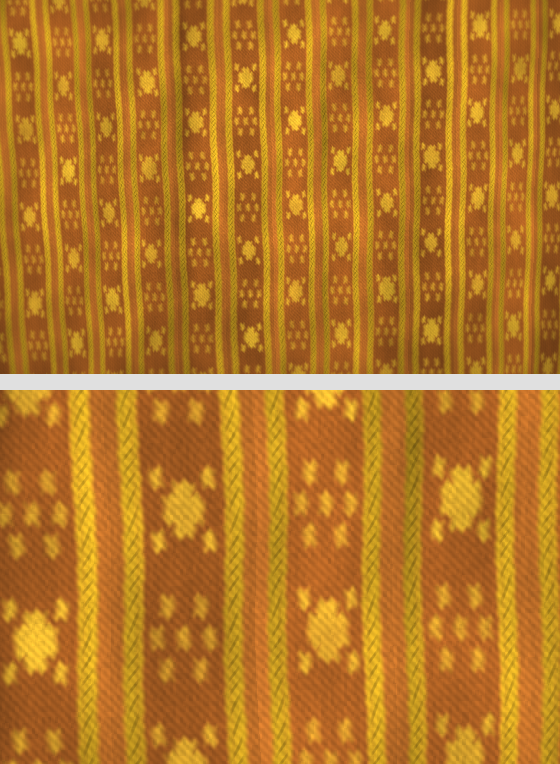
Top, the full canvas; bottom, a detail of the centre.
Give the GLSL for this pattern, as a Shadertoy shader.

```glsl
// Hanging ikat cloth: leaning brown bands of flowers and dashes, edged by yellow stripes.
// A warped column index places the bands; each column repeats downward, half a step
// out from its neighbours. Sines and cellular noise add folds, weave and wear.
#define SPAN 512.0          // design units per canvas height
#define PITCH 60.25         // column spacing
#define DROP 118.0          // flower spacing down a column
#define BAND 0.28           // half width of the patterned band, in columns
#define STRIPE 0.13         // width of a yellow stripe, in columns
#define WEAVE 3.4           // spacing of the twill lines
#define WEAR 0.35           // fading of the motifs
#define DARK_BAND vec3(0.575, 0.315, 0.118)
#define PLAIN_BAND vec3(0.655, 0.375, 0.140)
#define YELLOW vec3(0.755, 0.590, 0.120)
#define MOTIF vec3(0.850, 0.670, 0.175)

float hash(vec2 p) {
    vec3 q = fract(vec3(p.xyx) * 0.1031);
    q += dot(q, q.yzx + 33.33);
    return fract((q.x + q.y) * q.z);
}

// Distance to the nearest scattered cell point
float cellular(vec2 p) {
    vec2 cell = floor(p), f = p - cell;
    float nearest = 2.0;
    for (int y = -1; y <= 1; y++)
        for (int x = -1; x <= 1; x++) {
            vec2 n = vec2(x, y);
            vec2 site = n + vec2(hash(cell + n), hash(cell + n + 57.0));
            nearest = min(nearest, length(site - f));
        }
    return nearest;
}

float roundBox(vec2 p, vec2 halfSize, float radius) {
    vec2 q = abs(p) - halfSize + radius;
    return length(max(q, 0.0)) + min(max(q.x, q.y), 0.0) - radius;
}

// Column index at a point (y down), with uneven spacing and lean
float columnAt(vec2 p) {
    float j = (p.x - 35.0) / PITCH;
    for (int i = 0; i < 4; i++) {
        float uneven = 4.0 * sin(j * 0.262) - 11.0 * sin(j * 0.524)
                     + 1.5 + 3.5 * cos(1.28 * (j - 5.3));
        float lean = (30.0 - 3.7 * j) * (p.y / SPAN - 0.5);
        j = (p.x - 35.0 - uneven - lean) / PITCH;
    }
    return j;
}

// Stepped flower with four small corner dashes
float flower(vec2 p, float size) {
    float body = roundBox(p, vec2(8.8, 8.0) * size, 4.0);
    float stem = roundBox(p, vec2(4.6, 14.0) * size, 2.5);
    float corner = roundBox(abs(p) - vec2(10.5, 14.5), vec2(2.2, 4.4), 1.8);
    return min(min(body, stem), corner);
}

// Two, three and two dashes in staggered rows
float dashes(vec2 p) {
    float d = 99.0;
    for (int r = -1; r <= 1; r++)
        for (int c = -1; c <= 1; c++) {
            if (r != 0 && c == 0) continue;
            vec2 at = vec2(float(c) * (r == 0 ? 11.0 : 7.0), float(r) * 14.5);
            d = min(d, roundBox(p - at, vec2(2.5, 4.9), 2.0));
        }
    return d;
}

float fill(float d, float soft) {
    return 1.0 - smoothstep(-soft, soft, d);
}

void mainImage(out vec4 fragColor, in vec2 fragCoord) {
    float pixel = SPAN / iResolution.y;
    vec2 p = fragCoord * pixel;
    p.y = SPAN - p.y;
    vec2 fromCentre = fragCoord / iResolution.xy - 0.5;
    float blur = dot(fromCentre, fromCentre);
    float soft = max(pixel * 0.9, 1.5 + 4.0 * blur);

    // Column and stripe layout
    vec2 cloth = p + vec2(0.9 * sin(p.y * 0.045 + p.x * 0.02), 0.0);
    float j = columnAt(cloth), column = round(j);
    float x = (j - column) * PITCH;
    float outside = abs(x) - BAND * PITCH;
    float width = STRIPE * PITCH;
    vec3 color = mix(PLAIN_BAND, DARK_BAND, fill(outside, soft));
    color *= 0.92 + 0.16 * hash(vec2(column + 9.0, 4.0));

    // Motifs with feathered threads and uneven dye
    float start = 60.0 - 2.4 * column + 0.5 * DROP * mod(column, 2.0);
    float t = (p.y - start) / DROP, row = round(t);
    vec2 feather = vec2(0.4 * sin(p.y * 0.7 + column), 0.9 * sin(x * 1.3 + row * 2.0 + column));
    vec2 id = vec2(column + 20.0, row + 20.0);
    vec2 jitter = vec2(hash(id), hash(id + 31.0)) * 3.0 - 1.5;
    float size = 0.9 + 0.24 * hash(id + 13.0);
    float bloom = flower(vec2(x, (t - row) * DROP) + feather + jitter, size);
    float sprig = dashes(vec2(x, (fract(t) - 0.5) * DROP) + feather);
    float patches = cellular(p / 23.0);
    float dye = 1.0 - WEAR * (0.6 * hash(id + 77.0) + 0.6 * patches * patches);
    color = mix(color, MOTIF, fill(bloom, soft * 1.4) * dye);
    color = mix(color, MOTIF, fill(sprig, soft * 1.4) * dye * 0.75);

    // Yellow stripes, unevenly bright, with a faint inner thread
    float ragged = 0.5 * sin(p.y * 0.31 + column) + 0.4 * sin(p.y * 0.83 + 3.0 * column);
    float across = outside - 0.5 * width;
    float stripe = fill(abs(across + 0.5 * ragged) - 0.5 * width, soft);
    float side = sign(x);
    float sheen = 0.9 + 0.18 * hash(vec2(column + 40.0, side + 3.0))
                + 0.06 * sin(p.y * 0.023 + column * 2.0 + side);
    color = mix(color, YELLOW * sheen, stripe);
    color = mix(color, DARK_BAND, fill(abs(outside - 2.2) - 0.4, soft) * 0.2);

    // Dark slashes broken along each stripe
    float slash = sin((p.y * 0.8 + across * side * 1.4) + 2.0 * sin(p.y * 0.13 + column));
    float core = fill(abs(across) - 0.25 * width, soft);
    color *= 1.0 - 0.2 * core * smoothstep(0.1, 1.0, slash) * (1.0 - 1.6 * blur);

    // Twill lines, warp streaks and loose flecks, clearest at the centre
    float focus = 1.0 - smoothstep(0.02, 0.35, blur) * 0.7;
    float twill = sin(6.2832 * (p.x * 0.75 - p.y * 0.75) / WEAVE);
    float visible = 1.0 - smoothstep(0.3, 0.7, pixel / WEAVE);
    float fleck = hash(floor(p / vec2(1.5, 2.5))) - 0.5;
    float streak = sin(x * 1.1 + column) * sin(x * 0.63 + p.y * 0.012);
    color *= 1.0 + focus * (0.055 * visible * twill + 0.1 * fleck) + 0.025 * streak;

    // Folds, creases and falling light
    float folds = sin(p.x * 0.021 + 0.7 * sin(p.y * 0.011)) + 0.7 * sin(p.x * 0.057 + p.y * 0.009 + 1.5);
    float crease = cellular(p / vec2(38.0, 62.0) + 0.3 * sin(p.yx * 0.03));
    float light = 1.075 + 0.055 * folds + 0.2 * (crease - 0.45);
    light -= 0.14 * exp(-pow((p.x - 244.0 - 0.02 * p.y) / 13.0, 2.0));
    light -= 0.1 * exp(-pow((p.x - 441.0) / 5.0, 2.0));
    light *= 1.05 - 0.5 * blur + 0.12 * fromCentre.y;
    color = mix(color, vec3(0.70, 0.48, 0.16), 0.05);
    fragColor = vec4(clamp(color * light, 0.0, 1.0), 1.0);
}
```
